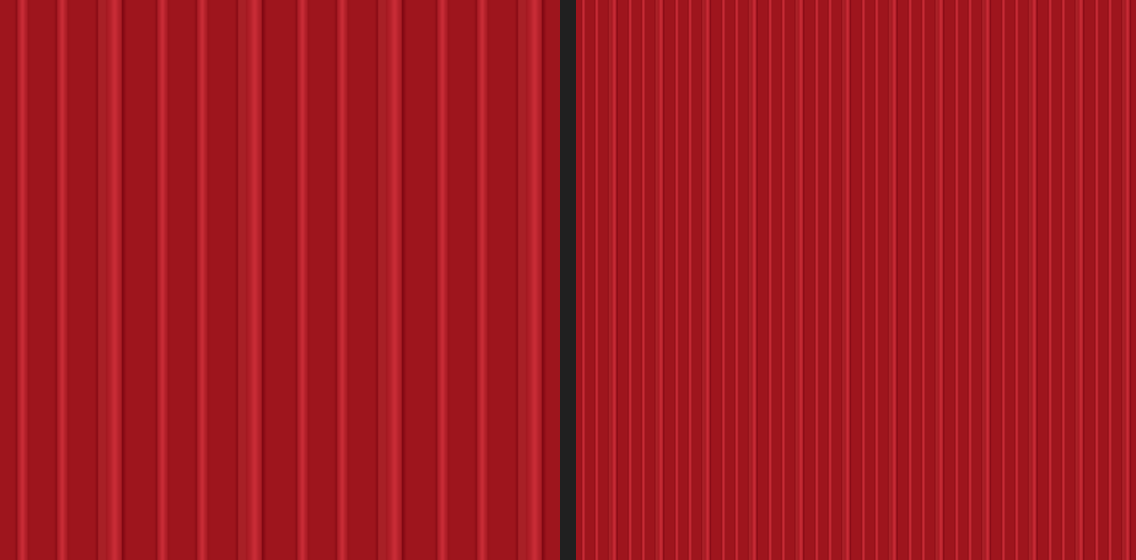
Left, the tile; right, the same tile 3 across and 3 down.
Give the GLSL for this texture, as a WebGL 1 fragment shader.

```glsl
precision highp float;
uniform vec2 u_resolution;

#define PANELS 4.0
#define RIB_FIRST 0.161
#define RIB_SPACING 0.284
#define RIB_HALF_WIDTH 0.035
#define SEAM_LEFT 0.699
#define SEAM_STEP 0.762
#define SEAM_CREST 0.819
#define SEAM_RIGHT 0.868

const vec3 PAINT = vec3(0.618, 0.082, 0.112);
const vec3 SLOPE = vec3(0.675, 0.112, 0.148);
const vec3 CREST = vec3(0.785, 0.172, 0.212);
const vec3 LAP = vec3(0.660, 0.125, 0.150);
const vec3 SHADOW = vec3(0.490, 0.025, 0.065);

// Soft line centred on zero
float softLine(float d, float width) {
  return exp(-d * d / (width * width));
}

// Strip from a to b with edges blurred by soft
float strip(float x, float a, float b, float soft) {
  return smoothstep(a - soft, a + soft, x) * (1.0 - smoothstep(b - soft, b + soft, x));
}

// Narrow raised rib, shaded on its left foot
vec3 addRib(vec3 color, float d) {
  color = mix(color, SHADOW, 0.50 * softLine(d + RIB_HALF_WIDTH + 0.008, 0.010));
  color = mix(color, SHADOW, 0.15 * softLine(d - RIB_HALF_WIDTH - 0.006, 0.010));
  color = mix(color, SLOPE, strip(d, -RIB_HALF_WIDTH, RIB_HALF_WIDTH, 0.008));
  return mix(color, CREST, softLine(d, 0.018));
}

// Wide overlap: flat lap, rounded crest, deep shadow on the right
vec3 addSeam(vec3 color, float x) {
  color = mix(color, SHADOW, 0.55 * softLine(x - SEAM_LEFT + 0.005, 0.011));
  float falloff = smoothstep(SEAM_RIGHT - 0.008, SEAM_RIGHT + 0.008, x);
  color = mix(color, SHADOW, falloff * (1.0 - smoothstep(SEAM_RIGHT, SEAM_RIGHT + 0.042, x)));
  color = mix(color, LAP, strip(x, SEAM_LEFT + 0.003, SEAM_STEP, 0.007));
  color = mix(color, SLOPE, strip(x, SEAM_STEP, SEAM_RIGHT, 0.008));
  color = mix(color, PAINT, 0.40 * softLine(x - SEAM_STEP, 0.009));
  return mix(color, CREST, softLine(x - SEAM_CREST, 0.026));
}

void main() {
  vec2 uv = gl_FragCoord.xy / u_resolution;
  float x = fract(uv.x * PANELS);

  vec3 color = PAINT;
  for (int i = 0; i < 2; i++) {
    color = addRib(color, x - RIB_FIRST - float(i) * RIB_SPACING);
  }
  color = addSeam(color, x);

  gl_FragColor = vec4(color, 1.0);
}
```
